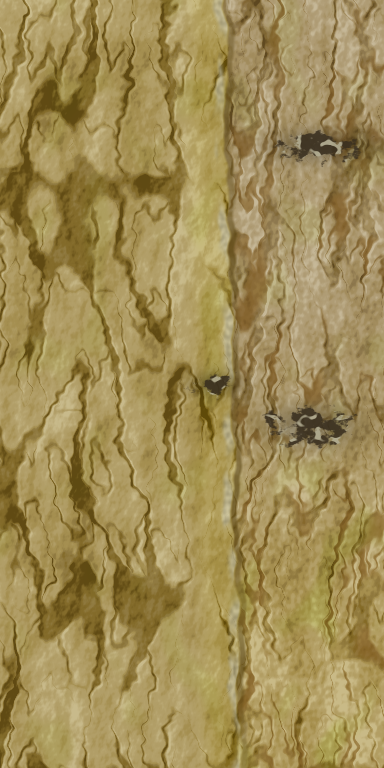
Give the GLSL for this texture, as a WebGL 1 fragment shader.

```glsl
precision highp float;
// Weathered bark of two trunks meeting at a vertical seam, with a few knots.
// Zero lines of stretched, warped gradient noise make the fissures; a tone
// from noise, fissure depth and side light then picks a colour on a ramp.
uniform vec2 u_resolution;

const vec3 DEEP   = vec3(0.37, 0.29, 0.09);
const vec3 BROWN  = vec3(0.51, 0.42, 0.18);
const vec3 UMBER  = vec3(0.56, 0.48, 0.27);
const vec3 OCHRE  = vec3(0.64, 0.56, 0.33);
const vec3 TAN    = vec3(0.69, 0.62, 0.42);
const vec3 CREAM  = vec3(0.78, 0.73, 0.56);
const vec3 RUST   = vec3(0.54, 0.39, 0.17);
const vec3 LICHEN = vec3(0.76, 0.74, 0.63);
const vec3 CHAR   = vec3(0.22, 0.18, 0.12);

const vec2 LEFT_SCALE  = vec2(9.0, 2.3);
const vec2 RIGHT_SCALE = vec2(12.0, 3.0);
const float FISSURE_WIDTH = 0.075;
const float LEFT_DEPTH  = 1.65;
const float RIGHT_DEPTH = 1.15;
const float RELIEF = 0.65;
const vec2 LIGHT_STEP = vec2(0.006, -0.004);

vec2 gradientAt(vec2 cell) {
  float h = fract(sin(dot(cell, vec2(127.1, 311.7))) * 43758.55);
  return vec2(cos(6.2832 * h), sin(6.2832 * h));
}

float noise(vec2 p) {
  vec2 i = floor(p), f = fract(p);
  vec2 u = f * f * f * (f * (f * 6.0 - 15.0) + 10.0);
  vec2 e = vec2(1.0, 0.0);
  float low  = mix(dot(gradientAt(i), f), dot(gradientAt(i + e), f - e), u.x);
  float high = mix(dot(gradientAt(i + e.yx), f - e.yx),
                   dot(gradientAt(i + e.xx), f - e.xx), u.x);
  return mix(low, high, u.y);
}

float fbm(vec2 p) {
  float sum = 0.0, gain = 1.0;
  for (int i = 0; i < 4; i++) {
    sum += gain * noise(p);
    p = p * 2.03 + 17.3;
    gain *= 0.55;
  }
  return sum;
}

// Fissure mask: broken, jagged lines that run mostly upright.
float fissures(vec2 p, vec2 scale, float width) {
  vec2 q = p;
  q.x += 0.045 * noise(p * vec2(4.0, 3.0)) + 0.022 * noise(p * vec2(14.0, 17.0))
       + 0.012 * noise(p * vec2(38.0, 43.0));
  float w = width + 0.17 * noise(p * vec2(7.0, 3.5) + 31.0);
  float broad = 1.0 - smoothstep(w - 0.035, w + 0.035, abs(noise(q * scale)));
  float thin = 1.0 - smoothstep(w - 0.09, w, abs(noise(q * scale * vec2(1.9, 2.1) + 9.0)));
  return max(broad, 0.75 * thin);
}

// Fine scaly grain that leans to the right.
float grain(vec2 p) {
  return fbm(vec2(p.x - 0.35 * p.y, p.y + 0.3 * p.x) * vec2(24.0, 15.0));
}

// Colour ramp, from fissure floor to sunlit plate.
vec3 barkRamp(float t) {
  vec3 c = mix(DEEP, BROWN, smoothstep(-1.9, -1.15, t));
  c = mix(c, UMBER, smoothstep(-1.15, -0.63, t));
  c = mix(c, OCHRE, smoothstep(-0.63, -0.13, t));
  c = mix(c, TAN, smoothstep(-0.13, 0.52, t));
  return mix(c, CREAM, smoothstep(0.52, 1.5, t));
}

// Dark, crusty knot with pale flecks and a soft stain around it.
vec3 addKnot(vec3 base, vec2 p, vec2 centre, vec2 size) {
  vec2 d = (p - centre) / size;
  float r = length(d) + 1.1 * fbm(p * vec2(22.0, 30.0));
  float crust = 1.0 - smoothstep(0.55, 0.95, r);
  float stain = exp(-0.7 * dot(d, d));
  float fleck = smoothstep(0.12, 0.32, noise(p * vec2(38.0, 52.0) + 5.0));
  vec3 c = mix(base, base * 0.72, stain);
  return mix(c, mix(CHAR, LICHEN * 0.92, fleck), crust * 0.88);
}

void main() {
  vec2 p = gl_FragCoord.xy / u_resolution.x;
  float seam = 0.628 - 0.022 * p.y + 0.02 * noise(vec2(3.0, p.y * 4.0))
             + 0.012 * noise(p * vec2(12.0, 22.0));
  float fromSeam = p.x - seam;
  float side = smoothstep(-0.004, 0.004, fromSeam);

  // Fissures and side light on both trunks
  float smoothStrip = smoothstep(-0.13, -0.06, fromSeam);
  float leftWidth = FISSURE_WIDTH - 0.055 * smoothStrip;
  float leftCut  = fissures(p, LEFT_SCALE, leftWidth);
  float rightCut = fissures(p + 4.7, RIGHT_SCALE, FISSURE_WIDTH - 0.01);
  float leftLit  = fissures(p - LIGHT_STEP, LEFT_SCALE, leftWidth) - leftCut;
  float rightLit = fissures(p + 4.7 - LIGHT_STEP, RIGHT_SCALE, FISSURE_WIDTH - 0.01) - rightCut;
  float cut = mix(leftCut, rightCut, side);
  float lit = mix(leftLit, rightLit, side);

  // Tone: plates, grain, depth and relief
  float scale = grain(p);
  float scaleLit = scale - grain(p - LIGHT_STEP);
  float plates = fbm(p * vec2(7.0, 2.6) + 53.0);
  float fine = noise(p * vec2(75.0, 60.0));
  float tone = 0.42 + 1.2 * plates + 0.65 * scale + 0.5 * scaleLit
             + mix(0.35, 0.9, side) * fine
             - mix(LEFT_DEPTH, RIGHT_DEPTH, side) * cut + RELIEF * lit;
  vec3 color = barkRamp(tone);

  // Tints: yellow left trunk, grey upper right, rusty and mossy lower right
  float lower = 1.0 - smoothstep(0.3, 1.2, p.y);
  color += (1.0 - side) * vec3(0.005, 0.0, -0.015 - 0.045 * smoothStrip);
  color += side * mix(vec3(-0.005, -0.01, 0.035), vec3(0.01, 0.0, -0.03), lower);
  float rustPatch = smoothstep(-0.15, 0.3, noise(p * vec2(13.0, 9.0) + 71.0));
  color = mix(color, RUST, side * rightCut * rustPatch * 0.6);
  float moss = smoothstep(0.1, 0.4, noise(p * vec2(10.0, 6.0) + 23.0));
  color = mix(color, color * vec3(0.93, 0.99, 0.75), moss * (0.35 + 0.4 * side * lower));

  // Seam: broken pale lip beside a dark crease
  float lip = smoothstep(-0.034, -0.02, fromSeam) * (1.0 - smoothstep(-0.008, 0.0, fromSeam));
  lip *= smoothstep(-0.25, 0.15, noise(p * vec2(18.0, 7.0) + 11.0));
  color = mix(color, LICHEN * (0.95 + 0.25 * fine), 0.7 * lip);
  float crease = 1.0 - smoothstep(0.003, 0.013, abs(fromSeam - 0.006));
  color = mix(color, DEEP, crease * (0.45 + 0.5 * noise(p * vec2(4.0, 7.0))));

  // Knots
  color = addKnot(color, p, vec2(0.83, 1.62), vec2(0.11, 0.036));
  color = addKnot(color, p, vec2(0.81, 0.89), vec2(0.10, 0.048));
  color = addKnot(color, p, vec2(0.56, 1.00), vec2(0.055, 0.028));

  gl_FragColor = vec4(clamp(color, 0.0, 1.0), 1.0);
}
```
